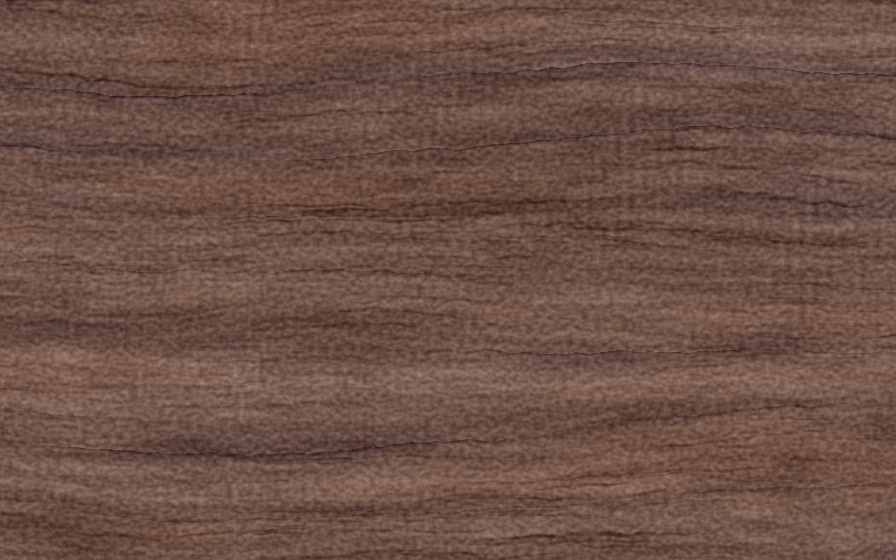
Give the GLSL for this texture, as a Shadertoy shader.

```glsl
// Dark walnut wood with horizontal grain, shaded growth lines and fine open pores.
#define BASE_COLOR vec3(0.453, 0.345, 0.310)
#define TONE_TINT vec3(1.0, 0.93, 0.86)
#define WARM_TINT vec3(0.022, -0.002, -0.028)
#define BAND_CONTRAST 0.085
#define FIBRE_CONTRAST 0.085
#define SPECKLE_CONTRAST 0.125
#define VEIN_COUNT 8.0
#define VEIN_DEPTH 0.13
#define PORE_DEPTH 0.15
#define PORE_WIDTH 0.0026
#define FLOW_BEND 0.055

vec2 hash2(vec2 p) {
    p = vec2(dot(p, vec2(127.1, 311.7)), dot(p, vec2(269.5, 183.3)));
    return fract(sin(p) * 43758.5);
}

float cornerRamp(vec2 cell, vec2 offset) {
    float angle = 6.2832 * hash2(cell).x;
    return dot(vec2(cos(angle), sin(angle)), offset);
}

// Gradient noise, about -0.7 to 0.7
float noise(vec2 p) {
    vec2 i = floor(p), f = fract(p);
    vec2 u = f * f * f * (f * (f * 6.0 - 15.0) + 10.0);
    vec2 e = vec2(1.0, 0.0);
    float low = mix(cornerRamp(i, f), cornerRamp(i + e, f - e), u.x);
    float high = mix(cornerRamp(i + e.yx, f - e.yx), cornerRamp(i + 1.0, f - 1.0), u.x);
    return mix(low, high, u.y);
}

// Scattered tapered slits, one per grid cell at most
float pores(vec2 p, vec2 cells, float share, float pixel) {
    vec2 q = p * cells;
    float ink = 0.0;
    for (int j = -1; j <= 1; j++) {
        for (int i = -1; i <= 1; i++) {
            vec2 id = floor(q) + vec2(i, j);
            vec2 place = hash2(id + 17.0), trait = hash2(id + 53.0);
            vec2 d = (q - id - 0.1 - 0.8 * place) / cells;
            float halfLength = mix(0.3, 1.05, trait.x) / cells.x;
            d.y -= (place.x - 0.5) * 0.09 * d.x;
            float taper = max(0.0, 1.0 - pow(d.x / halfLength, 2.0));
            float width = PORE_WIDTH * mix(0.6, 1.3, trait.y) * taper;
            float blur = 0.0015 + 0.6 * pixel;
            float slit = 1.0 - smoothstep(width - blur, width + blur, abs(d.y));
            float present = step(hash2(id + 91.0).x, share);
            ink = max(ink, slit * present * smoothstep(0.0, 0.5, taper) * mix(0.45, 1.0, trait.y));
        }
    }
    return ink;
}

// Growth lines: x is the soft shade above each line, y is the crisp line
vec2 veins(vec2 p, float pixel) {
    float v = p.y * VEIN_COUNT + 0.75 * noise(vec2(p.x * 0.5, p.y * 3.0) + 31.0);
    float id = floor(v), above = fract(v);
    float strength = mix(0.35, 1.0, hash2(vec2(id, 7.0)).x);
    float along = smoothstep(-0.35, 0.25, noise(vec2(p.x * 2.3 + id * 5.7, id + 0.4)));
    float shade = exp(-above * 4.5) * smoothstep(0.0, 0.06, above);
    shade += exp(-(1.0 - above) * 16.0);
    float edge = min(above, 1.0 - above) / VEIN_COUNT;
    float line = 1.0 - smoothstep(0.0005, 0.0045 + pixel, edge);
    return vec2(shade * mix(0.5, 1.0, along), line * along) * strength;
}

void mainImage(out vec4 fragColor, in vec2 fragCoord) {
    float pixel = 1.0 / iResolution.y;
    vec2 uv = fragCoord * pixel;

    // Bend the grain gently, with slightly ragged edges
    vec2 p = uv;
    p.y += FLOW_BEND * noise(uv * vec2(1.3, 2.6) + 4.0);
    p.y += 0.010 * noise(uv * vec2(5.0, 11.0) + 9.0);
    vec2 ragged = p + vec2(0.0, 0.006 * noise(uv * vec2(28.0, 36.0)));

    // Broad bands and stretched fibres
    float band = noise(p * vec2(0.6, 8.0) + 12.0) + 0.6 * noise(p * vec2(1.4, 21.0) + 40.0);
    float fibre = noise(ragged * vec2(4.0, 48.0) + 3.0) + 0.75 * noise(ragged * vec2(13.0, 95.0) + 70.0);

    // Fine matte speckle with a few pale flecks
    float speckle = noise(uv * vec2(82.0, 125.0)) + 0.55 * noise(uv * vec2(145.0, 165.0) + 25.0);
    float fleck = smoothstep(0.30, 0.60, noise(uv * vec2(70.0, 105.0) + 60.0));

    // Dark lines and pores, gathered in clusters
    vec2 vein = veins(ragged, pixel);
    float cluster = smoothstep(-0.25, 0.25, noise(p * vec2(1.6, 9.0) + 80.0) + 0.25 * vein.x);
    float pore = pores(ragged, vec2(4.5, 27.0), 0.60, pixel);
    pore = max(pore, 0.7 * pores(ragged + 3.7, vec2(11.0, 43.0), 0.45, pixel));
    pore *= mix(0.2, 1.0, cluster);
    float cut = max(pore, 0.9 * vein.y) * (0.85 + 0.7 * noise(uv * vec2(38.0, 50.0)));

    float tone = BAND_CONTRAST * band + FIBRE_CONTRAST * fibre + SPECKLE_CONTRAST * speckle;
    tone += 0.045 * fleck - VEIN_DEPTH * vein.x - PORE_DEPTH * cut;
    tone = max(tone, -0.24);

    // Warm clear wood against cooler shaded grain
    float warmth = 0.55 + 0.9 * noise(p * vec2(1.1, 10.0) + 55.0) - 1.5 * vein.x - 0.8 * fleck;
    vec3 color = BASE_COLOR + tone * TONE_TINT + clamp(warmth, -0.6, 1.0) * WARM_TINT;
    fragColor = vec4(clamp(color, 0.0, 1.0), 1.0);
}
```
